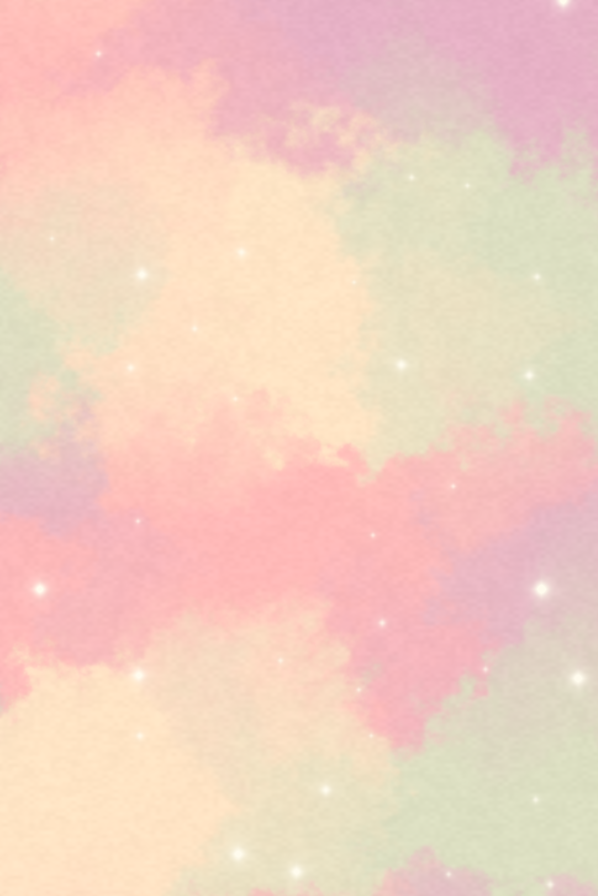
This background is drawn by a WebGL 1 fragment shader. Its source:

```glsl
precision highp float;
// Pastel watercolour clouds with frayed edges and scattered soft sparkles.

uniform vec2 u_resolution;

#define CLOUD_SIZE 0.135    // patch spacing, in canvas heights
#define EDGE_SHARPNESS 10.0
#define WARP 0.24           // how far the patches are bent
#define FRAY 0.065          // feathering along the edges
#define BAND_PERIOD 0.57    // vertical distance between blush bands
#define BAND_PEAK 0.96
#define HUE_JITTER 0.50     // random tint difference between patches
#define GRAIN 0.024
#define STAR_SPACING 0.095
#define STAR_DENSITY 0.42
#define STAR_RADIUS 0.0095

float hash(vec2 p) {
  vec3 q = fract(vec3(p.xyx) * 0.1031);
  q += dot(q, q.yzx + 33.33);
  return fract((q.x + q.y) * q.z);
}

vec2 hash2(vec2 p) {
  return vec2(hash(p + 17.3), hash(p + 71.9));
}

float noise(vec2 p) {
  vec2 i = floor(p);
  vec2 f = fract(p);
  f = f * f * (3.0 - 2.0 * f);
  float low = mix(hash(i), hash(i + vec2(1.0, 0.0)), f.x);
  float high = mix(hash(i + vec2(0.0, 1.0)), hash(i + 1.0), f.x);
  return mix(low, high, f.y);
}

// Centred fractal noise, roughly -0.5 to 0.5.
float fbm(vec2 p) {
  float sum = 0.0;
  float amplitude = 0.5;
  for (int i = 0; i < 4; i++) {
    sum += amplitude * (noise(p) - 0.5);
    p = mat2(1.6, 1.2, -1.2, 1.6) * p + 9.7;
    amplitude *= 0.5;
  }
  return sum;
}

vec2 fbm2(vec2 p) {
  return vec2(fbm(p + 40.0), fbm(p + 83.0));
}

// Blush bands alternate with pale ones; tints cool away from a winding ridge.
vec3 tint(vec2 p, vec2 jitter) {
  float wave = 0.43 + 0.5 * cos(6.2832 * (p.y - BAND_PEAK) / BAND_PERIOD);
  float blush = smoothstep(0.08, 0.92, wave + jitter.x);
  float ridge = 0.2 + 0.15 * cos(6.2832 * (p.y - 0.5));
  float cool = smoothstep(0.07, 0.36, abs(p.x - ridge) + 0.4 * jitter.y);
  vec3 pale = mix(vec3(1.0, 0.895, 0.77), vec3(0.865, 0.875, 0.76), cool);
  vec3 rosy = mix(vec3(1.0, 0.725, 0.72), vec3(0.905, 0.695, 0.775), cool);
  return mix(pale, rosy, blush);
}

// Soft cellular patches: nearby cell tints blended by distance.
vec3 clouds(vec2 p) {
  vec2 warped = p + WARP * fbm2(p * 6.0) + FRAY * fbm2(p * 52.0);
  vec2 grid = warped / CLOUD_SIZE;
  vec2 base = floor(grid);
  vec3 sum = vec3(0.0);
  float total = 0.0;
  for (int y = -1; y <= 1; y++) {
    for (int x = -1; x <= 1; x++) {
      vec2 cell = base + vec2(float(x), float(y));
      vec2 center = cell + 0.15 + 0.7 * hash2(cell);
      vec2 offset = grid - center;
      float weight = exp(-EDGE_SHARPNESS * dot(offset, offset));
      vec2 jitter = HUE_JITTER * (hash2(cell + 131.0) - 0.5);
      sum += weight * tint(mix(center * CLOUD_SIZE, warped, 0.4), jitter);
      total += weight;
    }
  }
  return sum / total;
}

// Glowing points of varied size, larger toward the lower right.
float sparkles(vec2 p) {
  vec2 base = floor(p / STAR_SPACING);
  float light = 0.0;
  for (int y = -1; y <= 1; y++) {
    for (int x = -1; x <= 1; x++) {
      vec2 cell = base + vec2(float(x), float(y));
      vec2 center = (cell + 0.1 + 0.8 * hash2(cell + 211.0)) * STAR_SPACING;
      float corner = clamp(0.5 + center.x - center.y, 0.0, 1.0);
      float present = step(hash(cell + 307.0), STAR_DENSITY * (0.7 + 0.7 * corner));
      float size = pow(hash(cell + 401.0), 2.0) * (0.6 + 0.4 * corner);
      float radius = STAR_RADIUS * (0.25 + 0.75 * size);
      vec2 offset = abs(p - center);
      float d = mix(length(offset), offset.x + offset.y, 0.3) / radius;
      float glow = exp(-d * d) + 0.3 * exp(-d * d / 6.0);
      light += present * (0.5 + 0.6 * size) * glow;
    }
  }
  return min(light, 1.0);
}

void main() {
  vec2 p = gl_FragCoord.xy / u_resolution.y;
  vec3 color = clouds(p);

  // Faint brushed paper texture.
  color += GRAIN * (noise(p * vec2(170.0, 240.0)) + fbm(p * 60.0) - 0.5);

  color = mix(color, vec3(1.0, 0.985, 0.93), sparkles(p));
  gl_FragColor = vec4(clamp(color, 0.0, 1.0), 1.0);
}
```
